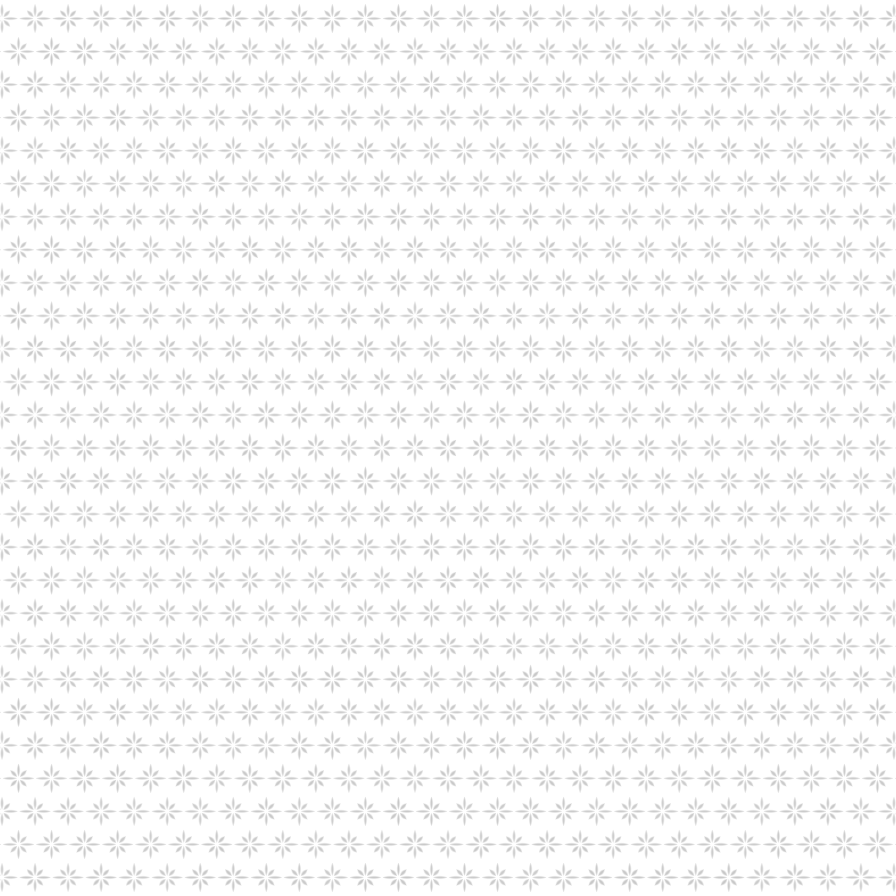
Write a three.js fragment shader that draws this pattern.

```glsl
// Rows of small pale grey eight-armed stars on white, alternate rows shifted
// by half a step. Each star is folded by symmetry into three slim petals
// (across, upright, diagonal) whose soft outlines come from a lens profile.

varying vec2 vUv;

const float PITCH = 0.03687;            // star spacing, about 27 each way
const vec3 PAPER = vec3(1.0);
const vec3 INK = vec3(0.785);
const float SOFTNESS = 0.036;           // edge blur, in units of the pitch
const float TINT_VARIATION = 0.08;      // strength change from star to star

// Petals: inner end, outer end, half width, in units of the pitch
const vec3 ACROSS = vec3(0.075, 0.45, 0.032);
const vec3 UPRIGHT = vec3(0.075, 0.42, 0.034);
const vec3 DIAGONAL = vec3(0.080, 0.33, 0.044);

float hash(vec2 cell) {
  vec3 p = fract(vec3(cell.xyx) * 0.1031);
  p += dot(p, p.yzx + 33.33);
  return fract((p.x + p.y) * p.z);
}

// Approximate signed distance to a lens lying along the x axis
float petal(vec2 p, vec3 shape) {
  float halfLength = 0.5 * (shape.y - shape.x);
  float along = p.x - 0.5 * (shape.x + shape.y);
  float t = along / halfLength;
  float side = abs(p.y) - shape.z * (1.0 - t * t);
  return max(side, abs(along) - halfLength);
}

float star(vec2 p) {
  p = abs(p);
  vec2 turned = vec2(p.x + p.y, p.x - p.y) * 0.7071;
  float upright = min(petal(p, ACROSS), petal(p.yx, UPRIGHT));
  return min(upright, petal(turned, DIAGONAL));
}

void main() {
  // Staggered lattice with one star at the centre of the canvas
  vec2 grid = (vUv - 0.5) / PITCH;
  float row = floor(grid.y + 0.5);
  grid.x += 0.5 * mod(row, 2.0);
  vec2 cell = floor(grid + 0.5);

  // Soft star coverage with a slight change of tint
  float blur = max(SOFTNESS, 0.7 * fwidth(vUv.y) / PITCH);
  float coverage = 1.0 - smoothstep(-blur, blur, star(grid - cell));
  coverage *= 1.0 - TINT_VARIATION * hash(cell + 64.0);

  gl_FragColor = vec4(mix(PAPER, INK, coverage), 1.0);
}
```
